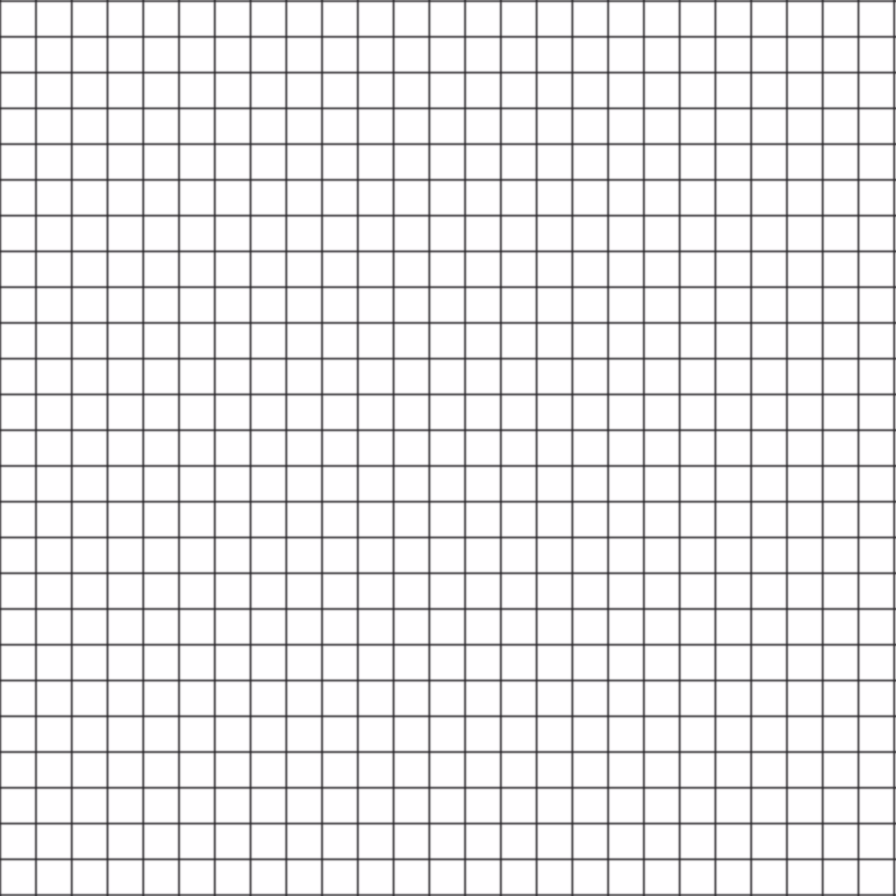
Write a three.js fragment shader that draws this pattern.

```glsl
// Square graph paper: 25 by 25 cells ruled in thin, soft charcoal lines.
// The distance to the nearest rule on each axis feeds a Gaussian ink profile,
// and the two axes overlap so that the crossings come out darker.

varying vec2 vUv;

// Distance to the nearest rule on each axis, in canvas units
vec2 ruleDistance(vec2 point, float pitch) {
  return abs(fract(point / pitch + 0.5) - 0.5) * pitch;
}

// Ink coverage across a rule with a soft edge
vec2 ruleCoverage(vec2 distanceToRule, float softness) {
  vec2 d = distanceToRule / softness;
  return 0.73 * exp(-0.5 * d * d);
}

void main() {
  vec3 paper = vec3(1.0, 0.995, 1.0);
  vec3 charcoal = vec3(0.15, 0.14, 0.155);

  // The grid starts just inside the lower left corner
  vec2 gridPoint = vUv - vec2(0.00026, 0.00104);
  vec2 coverage = ruleCoverage(ruleDistance(gridPoint, 0.03991), 0.00107);

  // Horizontal and vertical rules overprint each other
  float ink = 1.0 - (1.0 - coverage.x) * (1.0 - coverage.y);
  gl_FragColor = vec4(mix(paper, charcoal, ink), 1.0);
}
```
